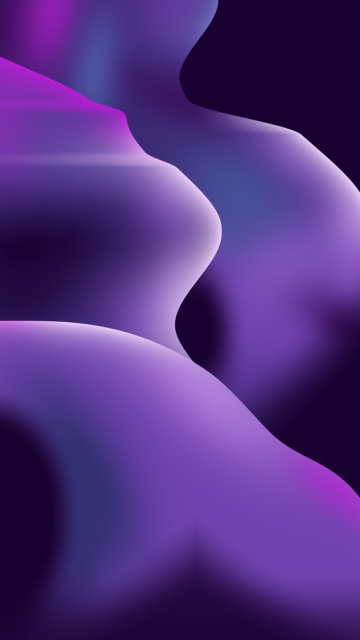
Write a WebGL 1 fragment shader that draws this background.

```glsl
precision highp float;
// Three overlapping violet ribbons with soft folds and glowing rims on a dark ground.
uniform vec2 u_resolution;

const vec2 CANVAS = vec2(4.32, 7.68);   // working units, y runs downwards
const vec3 VOID = vec3(0.095, 0.005, 0.19);
const vec3 PLUM = vec3(0.22, 0.05, 0.34);
const vec3 INDIGO = vec3(0.23, 0.14, 0.44);
const vec3 STEEL = vec3(0.27, 0.32, 0.59);
const vec3 NAVY = vec3(0.18, 0.18, 0.43);
const vec3 VIOLET = vec3(0.44, 0.26, 0.69);
const vec3 LILAC = vec3(0.68, 0.48, 0.85);
const vec3 PALE = vec3(0.92, 0.82, 0.97);
const vec3 MAGENTA = vec3(0.71, 0.12, 0.82);
const float BACK_RIM = 0.20;
const float MIDDLE_RIM = 0.30;
const float FRONT_RIM = 0.17;
const float SLOPE_STEP = 0.02;

// Soft elliptical spot, turned by tilt
float blob(vec2 p, vec2 center, vec2 radii, float tilt) {
  vec2 q = p - center;
  float c = cos(tilt), s = sin(tilt);
  q = vec2(c * q.x + s * q.y, c * q.y - s * q.x) / radii;
  return exp(-dot(q, q));
}

// Ribbon outlines: right edge x(y) for two, top edge y(x) for the front one
float backEdge(float y) {
  return 2.62 - 0.47 * smoothstep(0.0, 0.95, y) + 0.97 * smoothstep(1.2, 1.62, y)
    + 1.3 * smoothstep(0.9, 2.6, y);
}

float middleEdge(float y) {
  return -0.83 + 2.1 * smoothstep(0.1, 1.45, y) + 0.25 * smoothstep(1.2, 1.36, y)
    + 0.94 * smoothstep(1.4, 2.75, y) + 0.2 * smoothstep(1.83, 2.02, y)
    - 0.56 * smoothstep(2.8, 3.9, y) + 0.45 * smoothstep(3.9, 4.8, y);
}

float frontEdge(float x) {
  return 3.85 + 0.085 * pow(max(x - 0.3, 0.0), 2.5)
    + 0.08 * smoothstep(2.5, 3.2, x) - 0.75 * smoothstep(3.2, 4.5, x);
}

// Offset along one axis turned into an approximate distance
float toDistance(float offset, float rise) {
  float slope = rise / SLOPE_STEP;
  return offset / sqrt(1.0 + slope * slope);
}

float rimLight(float d, float width) {
  return exp(-max(d, 0.0) / width);
}

vec3 shadeBack(vec2 p, float d) {
  vec3 c = mix(INDIGO, VIOLET, smoothstep(1.8, 3.1, p.y));
  // upper fold
  c = mix(c, PLUM, blob(p, vec2(0.0, 0.2), vec2(0.5, 0.8), 0.0));
  c = mix(c, MAGENTA, 0.7 * blob(p, vec2(0.62, 0.1), vec2(0.36, 0.75), 0.2));
  c = mix(c, STEEL * 1.15, 0.85 * blob(p, vec2(1.15, 0.85), vec2(0.3, 0.75), 0.15));
  c = mix(c, VIOLET, 0.65 * blob(p, vec2(2.1, 0.1), vec2(0.55, 0.55), 0.0));
  c = mix(c, PLUM, 0.8 * blob(p, vec2(2.25, 1.3), vec2(0.75, 0.25), 0.5));
  // shoulder and valley
  c = mix(c, VIOLET, 0.8 * blob(p, vec2(3.5, 1.9), vec2(0.75, 0.4), 0.5));
  c = mix(c, STEEL, 0.9 * blob(p, vec2(2.85, 2.3), vec2(0.85, 0.48), 0.6));
  c = mix(c, STEEL, 0.6 * blob(p, vec2(2.8, 2.8), vec2(0.35, 0.35), 0.0));
  c = mix(c, LILAC, 0.6 * blob(p, vec2(4.25, 2.6), vec2(0.35, 0.75), 0.0));
  c = mix(c, LILAC, 0.3 * blob(p, vec2(3.4, 3.2), vec2(0.6, 0.45), -0.5));
  // shadows at the lower end
  c = mix(c, INDIGO, 0.85 * smoothstep(3.9, 5.2, p.y));
  c = mix(c, PLUM, 0.85 * blob(p, vec2(4.2, 3.95), vec2(0.65, 0.3), 0.6));
  c = mix(c, VOID, smoothstep(7.5, 8.7, p.x + p.y));
  c = mix(c, VOID, smoothstep(0.1, 0.85, blob(p, vec2(2.3, 3.95), vec2(0.5, 0.85), -0.1)));
  // rim
  float shoulder = smoothstep(2.3, 3.7, p.x) * smoothstep(1.2, 1.4, p.y);
  c = mix(c, PALE, shoulder * rimLight(d, BACK_RIM) * (1.0 - smoothstep(2.3, 3.2, p.y)));
  return mix(c, STEEL + 0.2, 0.75 * rimLight(d, BACK_RIM) * (1.0 - smoothstep(0.2, 0.9, p.y)));
}

vec3 shadeMiddle(vec2 p, float d) {
  vec3 c = mix(mix(VIOLET, INDIGO, 0.35), INDIGO, smoothstep(1.8, 2.6, p.y));
  c = mix(c, MAGENTA, 0.35 * blob(p, vec2(0.0, 1.4), vec2(0.4, 0.7), 0.0));
  c = mix(c, STEEL, 0.35 * blob(p, vec2(1.0, 1.9), vec2(0.6, 0.4), 0.2));
  // hollow under the upper fold
  c = mix(c, VOID, 0.95 * blob(p, vec2(0.3, 2.98), vec2(1.05, 0.42), -0.12));
  c = mix(c, VOID, 0.7 * blob(p, vec2(0.3, 3.5), vec2(0.9, 0.5), -0.3));
  c = mix(c, VIOLET, 0.75 * blob(p, vec2(2.05, 2.4), vec2(0.45, 0.55), 0.0));
  c = mix(c, VIOLET, 0.85 * blob(p, vec2(1.85, 3.85), vec2(0.65, 0.55), -0.5));
  c = mix(c, LILAC, 0.5 * blob(p, vec2(2.1, 3.6), vec2(0.3, 0.6), 0.2));
  // rim turns from magenta to pale
  vec3 glow = mix(MAGENTA, PALE, smoothstep(1.3, 2.1, p.y));
  float strength = 1.0 - 0.4 * smoothstep(2.9, 3.9, p.y);
  return mix(c, glow, strength * rimLight(d, MIDDLE_RIM));
}

vec3 shadeFront(vec2 p, float d) {
  vec3 c = VIOLET;
  c = mix(c, LILAC, 0.9 * blob(p, vec2(2.55, 4.75), vec2(1.15, 0.5), 0.72));
  c = mix(c, MAGENTA, 0.7 * blob(p, vec2(4.1, 5.85), vec2(0.7, 0.28), 0.65));
  // blue band around the hollow on the left
  c = mix(c, NAVY, 0.95 * blob(p, vec2(0.95, 5.6), vec2(1.3, 0.52), 1.1));
  c = mix(c, NAVY, 0.85 * blob(p, vec2(0.95, 6.6), vec2(0.45, 0.95), 0.2));
  float hollow = length((p - vec2(-0.15, 6.2)) / vec2(1.1, 1.55));
  c = mix(c, VOID, 1.0 - smoothstep(0.68, 1.03, hollow));
  c = mix(c, VOID, 0.9 * blob(p, vec2(0.1, 7.4), vec2(0.65, 0.7), 0.0));
  // dark peak and floor
  float peak = p.y - 6.35 - 0.75 * abs(p.x - 2.35);
  c = mix(c, VOID, 0.85 * smoothstep(-0.25, 0.75, peak));
  c = mix(c, VOID, 0.75 * smoothstep(6.8, 7.8, p.y));
  // rim
  vec3 glow = mix(mix(MAGENTA, PALE, 0.5), PALE, smoothstep(0.0, 0.9, p.x));
  return mix(c, glow, rimLight(d, FRONT_RIM) * (1.0 - 0.9 * smoothstep(1.4, 3.0, p.x)));
}

void main() {
  vec2 p = gl_FragCoord.xy / u_resolution * CANVAS;
  p.y = CANVAS.y - p.y;
  float soft = 0.8 * CANVAS.y / u_resolution.y;
  float back = backEdge(p.y), middle = middleEdge(p.y), front = frontEdge(p.x);
  float dBack = toDistance(back - p.x, backEdge(p.y + SLOPE_STEP) - back);
  float dMiddle = toDistance(middle - p.x, middleEdge(p.y + SLOPE_STEP) - middle);
  float dFront = toDistance(p.y - front, frontEdge(p.x + SLOPE_STEP) - front);
  vec3 color = mix(VOID, shadeBack(p, dBack), smoothstep(-soft, soft, dBack));
  color = mix(color, shadeMiddle(p, dMiddle), smoothstep(-soft, soft, dMiddle));
  color = mix(color, shadeFront(p, dFront), smoothstep(-soft, soft, dFront));
  gl_FragColor = vec4(color, 1.0);
}
```
